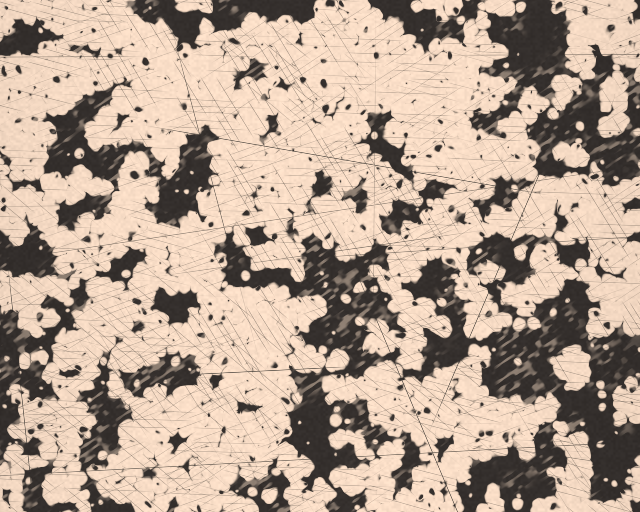
This texture is drawn by a WebGL 1 fragment shader. Its source:

```glsl
precision highp float;
uniform vec2 u_resolution;

const vec3 METAL = vec3(0.985, 0.875, 0.785);
const vec3 METAL_SHADE = vec3(0.56, 0.50, 0.44);
const vec3 PORE = vec3(0.205, 0.185, 0.175);
const vec3 DEBRIS = vec3(0.56, 0.50, 0.45);
const vec3 SCRATCH = vec3(0.42, 0.38, 0.34);

const float GRAIN_CELLS = 46.0;   // grains per canvas height
const float GRAIN_JITTER = 0.5;
const float PORE_LEVEL = 0.53;    // higher means fewer pores
const float EDGE_SOFTNESS = 0.0017;
const float RIM_WIDTH = 0.0036;
const float SCRATCH_WIDTH = 0.0016;
const float HATCH_ROWS = 70.0;
const int LONG_SCRATCHES = 14;
const int HATCH_LAYERS = 6;

float hash(vec2 p) {
  return fract(sin(dot(p, vec2(127.1, 311.7))) * 43758.5453);
}

vec2 hash2(vec2 p) {
  return vec2(hash(p), hash(p + 57.3));
}

float noise(vec2 p) {
  vec2 cell = floor(p);
  vec2 f = fract(p);
  f = f * f * (3.0 - 2.0 * f);
  float low = mix(hash(cell), hash(cell + vec2(1.0, 0.0)), f.x);
  float high = mix(hash(cell + vec2(0.0, 1.0)), hash(cell + 1.0), f.x);
  return mix(low, high, f.y);
}

vec2 noise2(vec2 p) {
  return vec2(noise(p), noise(p + 83.0)) - 0.5;
}

float porosity(vec2 p) {
  return 0.28 * noise(p * 6.0 + 9.0)
       + 0.36 * noise(p * 15.0 + 17.0)
       + 0.36 * noise(p * 30.0 + 41.0);
}

vec2 rotate(vec2 p, float angle) {
  float c = cos(angle);
  float s = sin(angle);
  return vec2(c * p.x + s * p.y, c * p.y - s * p.x);
}

// Distance to the sintered mass: overlapping discs wherever porosity is low
float sinteredGrains(vec2 p) {
  vec2 g = p * GRAIN_CELLS;
  float d = 1.0;
  for (int j = -1; j <= 1; j++) {
    for (int i = -1; i <= 1; i++) {
      vec2 cell = floor(g) + vec2(float(i), float(j));
      vec2 centre = cell + 0.5 + GRAIN_JITTER * (hash2(cell) - 0.5);
      if (porosity(centre / GRAIN_CELLS) < PORE_LEVEL) {
        float radius = mix(0.60, 0.92, hash(cell + 7.7));
        d = min(d, length(g - centre) - radius);
      }
    }
  }
  return d / GRAIN_CELLS;
}

// Distance to sparse separate discs; radii are fractions of a cell
float scatteredDiscs(vec2 p, float cells, float chance, float rMin, float rMax) {
  vec2 g = p * cells;
  float d = 1.0;
  for (int j = -1; j <= 1; j++) {
    for (int i = -1; i <= 1; i++) {
      vec2 cell = floor(g) + vec2(float(i), float(j));
      vec2 centre = cell + 0.2 + 0.6 * hash2(cell + 13.1);
      float size = hash(cell + 29.9);
      float radius = mix(rMin, rMax, size * size);
      if (hash(cell + 71.3) < chance) d = min(d, length(g - centre) - radius);
    }
  }
  return d / cells;
}

// Short fine polishing marks running along the x axis of p
float hatch(vec2 p, float seed) {
  vec2 q = vec2(p.x * 5.0, p.y * HATCH_ROWS);
  float row = floor(q.y);
  q.x += 9.0 * hash(vec2(row, seed));
  vec2 cell = vec2(floor(q.x), row);
  float along = fract(q.x);
  float slope = 0.5 * (hash(cell + seed + 3.1) - 0.5);
  float middle = 0.3 + 0.4 * hash(cell + seed) + slope * (along - 0.5);
  float line = 1.0 - smoothstep(0.0, SCRATCH_WIDTH, abs(fract(q.y) - middle) / HATCH_ROWS);
  float end = 0.4 + 0.55 * hash(cell + seed + 5.7);
  float span = smoothstep(0.0, 0.1, along) * (1.0 - smoothstep(end - 0.15, end, along));
  return line * span * step(0.4, hash(cell + seed + 9.3));
}

// Each direction shows only in its own patches
float fineScratches(vec2 p) {
  float total = 0.0;
  for (int i = 0; i < HATCH_LAYERS; i++) {
    float k = float(i);
    float angle = -1.05 + 0.3 * k + 0.2 * hash(vec2(k, 2.0));
    float strength = mix(0.42, 0.22, k / float(HATCH_LAYERS));
    float patch_ = smoothstep(0.35, 0.65, noise(p * 3.5 + 20.0 * k));
    total += strength * patch_ * hatch(rotate(p, angle) + 4.0, k * 11.3);
  }
  return min(total, 0.6);
}

// Long straight scratches, mostly near level with some steep ones
float longScratches(vec2 p, float aspect) {
  float total = 0.0;
  for (int i = 0; i < LONG_SCRATCHES; i++) {
    vec2 id = vec2(float(i), 8.0);
    float steep = step(0.62, hash(id + 1.3));
    float angle = mix(0.35 * (hash(id) - 0.5), 1.1 + 0.9 * hash(id), steep);
    vec2 q = rotate(p - hash2(id + 4.4) * vec2(aspect, 1.0), angle);
    float line = 1.0 - smoothstep(0.0, SCRATCH_WIDTH, abs(q.y));
    float fade = smoothstep(0.3, 0.65, noise(vec2(q.x * 3.0 + 20.0, id.x * 5.0)));
    total = max(total, line * fade * mix(0.35, 0.95, hash(id + 6.1)));
  }
  return total;
}

void main() {
  vec2 p = gl_FragCoord.xy / u_resolution.y;
  float aspect = u_resolution.x / u_resolution.y;

  // Ragged outlines for grains, loose grains and pits
  vec2 ragged = p + 0.012 * noise2(p * 38.0) + 0.007 * noise2(p * 95.0);
  float solid = sinteredGrains(ragged);
  vec2 slightlyRagged = mix(p, ragged, 0.4);
  solid = min(solid, scatteredDiscs(slightlyRagged, 42.0, 0.22, 0.12, 0.55));
  solid = max(solid, -scatteredDiscs(ragged + 5.0, 40.0, 0.28, 0.05, 0.27));

  // Polished metal with dark rims and scratches
  float grit = noise(p * 210.0) - 0.5;
  vec3 metal = METAL * (1.0 + 0.07 * grit);
  metal = mix(metal, METAL_SHADE, 0.35 * smoothstep(-RIM_WIDTH, 0.0, solid));
  metal = mix(metal, SCRATCH, fineScratches(p));
  metal = mix(metal, SCRATCH, longScratches(p, aspect));

  // Dark pores with patches of broken debris
  float flakes = noise(rotate(p, 0.6) * vec2(75.0, 150.0) + 300.0);
  flakes = smoothstep(0.5, 0.85, flakes);
  float patches = smoothstep(0.35, 0.65, noise(p * 18.0 + 60.0));
  vec3 pore = mix(PORE, DEBRIS, flakes * patches) + 0.03 * grit;

  float metalMask = 1.0 - smoothstep(-EDGE_SOFTNESS, EDGE_SOFTNESS, solid);
  vec3 color = mix(pore, metal, metalMask);

  // Faint falloff of light towards the sides
  float side = abs(2.0 * p.x / aspect - 1.0);
  gl_FragColor = vec4(color * (1.0 - 0.04 * side * side * side), 1.0);
}
```
